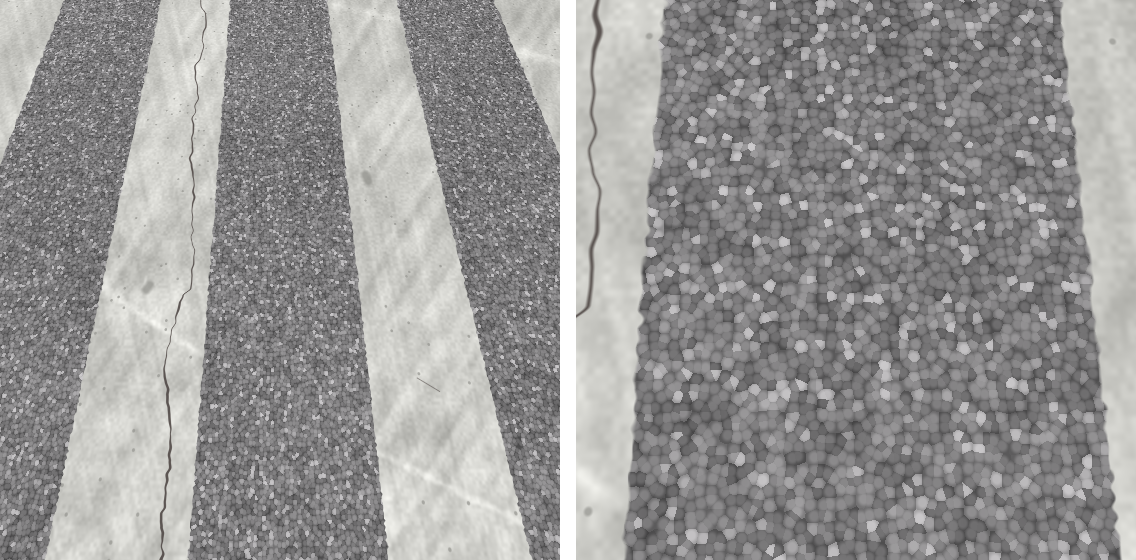
Left: the whole. Right: its middle third, enlarged.
This texture is drawn by a three.js fragment shader. Its source:

```glsl
// Worn white crossing stripes on speckled asphalt, receding in perspective, with a long crack.
varying vec2 vUv;

const vec2 VANISH = vec2(0.482, 1.936);    // where all stripe edges meet
const float PERIOD = 0.317;                // stripe spacing on the ground
const float STRIPE_WIDTH = 0.132;
const float STRIPE_CENTER = -0.1414;
const float DEPTH_SCALE = 1.4;
const float GRAIN_SCALE = 265.0;           // asphalt stones per ground unit
const float EDGE_SOFT = 0.0013;
const float EDGE_ROUGH = 0.004;
const float ASPHALT_TONE = 0.515;
const vec3 ASPHALT_TINT = vec3(1.0, 0.99, 1.0);
const vec3 PAINT = vec3(0.79, 0.79, 0.77);
const vec3 CRACK = vec3(0.31, 0.28, 0.27);
const vec3 STAIN = vec3(0.58, 0.58, 0.56);

float hash(vec2 p) {
  vec3 q = fract(vec3(p.xyx) * 0.1031);
  q += dot(q, q.yzx + 33.33);
  return fract((q.x + q.y) * q.z);
}

float noise(vec2 p) {
  vec2 i = floor(p), f = fract(p);
  f = f * f * (3.0 - 2.0 * f);
  return mix(mix(hash(i), hash(i + vec2(1.0, 0.0)), f.x),
             mix(hash(i + vec2(0.0, 1.0)), hash(i + vec2(1.0, 1.0)), f.x), f.y);
}

// Cellular noise: x = distance to the nearest seed, y = random value of its cell
vec2 cells(vec2 p) {
  vec2 base = floor(p), best = vec2(9.0, 0.0);
  for (int j = -1; j <= 1; j++) {
    for (int i = -1; i <= 1; i++) {
      vec2 id = base + vec2(float(i), float(j));
      vec2 seed = id + 0.1 + 0.8 * vec2(hash(id), hash(id + 57.3));
      float d = length(p - seed);
      if (d < best.x) best = vec2(d, hash(id + 113.7));
    }
  }
  return best;
}

float segment(vec2 p, vec2 a, vec2 b) {
  vec2 ab = b - a;
  return length(p - a - ab * clamp(dot(p - a, ab) / dot(ab, ab), 0.0, 1.0));
}

float line(float d, float width) {
  return 1.0 - smoothstep(width - EDGE_SOFT, width + EDGE_SOFT, d);
}

float scuff(vec2 p, vec2 a, vec2 b) {
  float d = segment(p, a, b) + 0.006 * (noise(p * 45.0) - 0.5);
  return (1.0 - smoothstep(0.0, 0.011, d)) * (0.55 + 0.45 * noise(p * 60.0));
}

// Parallel rubbed streaks along a direction
float streaks(vec2 p, vec2 dir, float density) {
  vec2 q = vec2(dot(p, vec2(dir.y, -dir.x)), dot(p, dir));
  return noise(q * vec2(density, 5.0) + 20.0) - 0.5;
}

float crackCenter(float y) {
  float x = mix(0.287, 0.365, y);
  x += 0.012 * smoothstep(0.472, 0.485, y) * (1.0 - smoothstep(0.5, 0.75, y));
  x -= 0.016 * smoothstep(0.2, 0.34, y) * (1.0 - smoothstep(0.34, 0.485, y));
  return x + 0.011 * (noise(vec2(y * 24.0, 3.0)) - 0.5) + 0.006 * (noise(vec2(y * 85.0, 8.0)) - 0.5);
}

vec3 asphaltColor(vec2 p, vec2 ground) {
  vec2 stone = cells(ground * GRAIN_SCALE);
  float tone = ASPHALT_TONE + 0.2 * (stone.y - 0.5);
  tone += 0.15 * smoothstep(0.85, 1.0, stone.y);        // bright chips
  tone -= 0.13 * smoothstep(0.3, 0.8, stone.x);         // dark gaps
  tone += 0.05 * (noise(p * 7.0) - 0.5) + 0.06 * (noise(ground * 90.0) - 0.5);
  return ASPHALT_TINT * tone;
}

vec3 paintColor(vec2 p, vec2 ground, float index) {
  float wear = 0.09 * (noise(p * 9.0) - 0.5) + 0.09 * (noise(p * 32.0 + 7.0) - 0.5);
  wear += 0.10 * streaks(p, vec2(0.53, 0.848), 70.0);
  wear += 0.07 * streaks(p, vec2(-0.2, 0.98), 130.0);
  wear += 0.07 * (noise(ground * 330.0) - 0.5) + 0.03 * (hash(vec2(index + 9.0, 4.0)) - 0.5);
  // Tyre scuffs
  wear += 0.10 * scuff(p, vec2(0.175, 0.49), vec2(0.37, 0.36));
  wear += 0.10 * scuff(p, vec2(0.67, 0.195), vec2(0.94, 0.063));
  wear += 0.08 * scuff(p, vec2(0.58, 0.995), vec2(0.71, 0.965));
  wear += 0.08 * scuff(p, vec2(0.9, 0.915), vec2(1.0, 0.89));
  vec3 color = PAINT + wear;
  // Small pits and two larger stains
  vec2 pit = cells(ground * 75.0);
  color = mix(color, STAIN, 0.7 * step(0.9, pit.y) * (1.0 - smoothstep(0.06, 0.17, pit.x)));
  float stain = min(segment(p, vec2(0.261, 0.482), vec2(0.268, 0.492)),
                    segment(p, vec2(0.652, 0.688), vec2(0.658, 0.676)));
  return mix(color, STAIN, 0.75 * (1.0 - smoothstep(0.003, 0.011, stain)));
}

void main() {
  vec2 p = vUv;
  // Ground plane seen in perspective
  float drop = VANISH.y - p.y;
  vec2 ground = vec2((p.x - VANISH.x) / drop + 3.0, DEPTH_SCALE / drop);
  float lane = (ground.x - 3.0 - STRIPE_CENTER) / PERIOD + 0.5;
  float edge = (abs(fract(lane) - 0.5) * PERIOD - 0.5 * STRIPE_WIDTH) * drop;
  edge += EDGE_ROUGH * (noise(p * 170.0) - 0.5);
  float paint = 1.0 - smoothstep(-EDGE_SOFT, EDGE_SOFT, edge);
  vec3 color = mix(asphaltColor(p, ground), paintColor(p, ground, floor(lane)), paint);
  // Long crack and a short hairline
  float width = mix(0.0019, 0.0008, p.y) * (0.4 + 1.2 * noise(vec2(p.y * 40.0, 1.0)));
  float crack = line(abs(p.x - crackCenter(p.y)), width);
  crack = max(crack, 0.7 * line(segment(p, vec2(0.745, 0.325), vec2(0.785, 0.301)), 0.0007));
  gl_FragColor = vec4(mix(color, CRACK, 0.9 * crack), 1.0);
}
```
